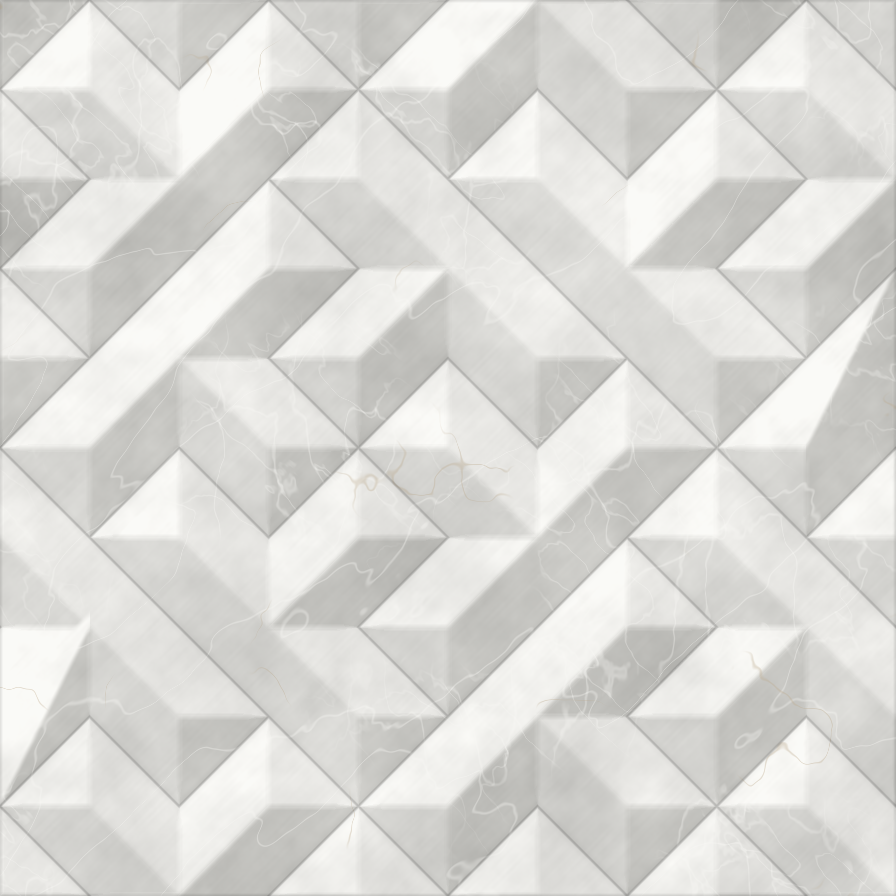
This pattern is drawn by a three.js fragment shader. Its source:

```glsl
// Pale marble relief of interlocking hipped bars laid at 45 degrees.
// Each square of a 10 x 10 grid is folded along one diagonal, as a ridge or as a seam;
// the folds repeat every 8 squares across, stepping 4 sideways for every 4 down.
varying vec2 vUv;

const float GRID = 10.0;          // squares across and down
const float BEVEL = 0.04;         // softness of ridges, in squares
const float AA = 0.011;           // softness of facet edges at the seams
const float SEAM_WIDTH = 0.004;
const float SEAM_DARKNESS = 0.15;
const float SKEW_SOFTNESS = 0.04;
const float CLOUDS = 0.15;        // broad change of tone in the stone
const float MOTTLE = 0.06;
// Eight folds per row, lowest bit at the left; 1 rises to the right, 0 falls.
const vec4 FOLD_ROWS = vec4(172.0, 135.0, 30.0, 83.0);
// Stone tones by the direction a facet leans.
const vec3 UP_LEFT = vec3(0.955, 0.953, 0.940);
const vec3 UP_RIGHT = vec3(0.898, 0.895, 0.882);
const vec3 DOWN_LEFT = vec3(0.830, 0.828, 0.814);
const vec3 DOWN_RIGHT = vec3(0.764, 0.762, 0.746);
const vec3 VEIN = vec3(0.975, 0.973, 0.960);
const vec3 RUST = vec3(0.74, 0.67, 0.56);

float hash(vec2 p) {
  vec3 q = fract(vec3(p.xyx) * 0.1031);
  q += dot(q, q.yzx + 33.33);
  return fract((q.x + q.y) * q.z);
}

float noise(vec2 p) {
  vec2 i = floor(p), f = fract(p);
  f = f * f * (3.0 - 2.0 * f);
  return mix(mix(hash(i), hash(i + vec2(1.0, 0.0)), f.x),
             mix(hash(i + vec2(0.0, 1.0)), hash(i + 1.0), f.x), f.y);
}

float fbm(vec2 p) {
  float sum = 0.0, amp = 0.5;
  for (int i = 0; i < 5; i++) {
    sum += amp * noise(p);
    p = mat2(1.6, 1.2, -1.2, 1.6) * p + 7.3;
    amp *= 0.5;
  }
  return sum;
}

// Thin lines along the middle level of a noise field, with a slight tremor.
float veins(vec2 p, float width) {
  float field = noise(p) + 0.25 * noise(p * 2.7 + 9.0) + 0.05 * noise(p * 9.0);
  return 1.0 - smoothstep(0.0, width, abs(field - 0.65));
}

// x: signed side of the fold, y: 1 if it rises to the right, z: 1 ridge or -1 seam.
vec3 foldAt(vec2 p) {
  vec2 cell = floor(p), f = p - cell;
  float band = floor((cell.y - 1.0) / 4.0);
  float row = cell.y - 1.0 - 4.0 * band;
  float column = mod(cell.x - 4.0 * band, 8.0);
  float code = row < 0.5 ? FOLD_ROWS.x : row < 1.5 ? FOLD_ROWS.y
             : row < 2.5 ? FOLD_ROWS.z : FOLD_ROWS.w;
  float rising = mod(floor((code + 0.5) / exp2(column)), 2.0);
  float odd = mod(cell.x + cell.y, 2.0);
  float side = rising > 0.5 ? 1.0 - f.x - f.y : f.x - f.y;
  return vec3(side, rising, abs(rising - odd) < 0.5 ? 1.0 : -1.0);
}

// Height of the relief: 0 on seams, 1 on ridges.
float heightAt(vec2 p) {
  vec3 fold = foldAt(p);
  return fold.z > 0.0 ? 1.0 - abs(fold.x) : abs(fold.x);
}

vec3 facetTone(vec2 p) {
  vec3 fold = foldAt(p);
  bool upward = fold.x * fold.z > 0.0;
  if (fold.y > 0.5) return upward ? UP_LEFT : DOWN_RIGHT;
  return upward ? UP_RIGHT : DOWN_LEFT;
}

// Facets averaged over a small patch that narrows toward the seams.
vec3 beveledTone(vec2 p, float height) {
  float radius = mix(AA, BEVEL, smoothstep(0.03, 0.3, height));
  vec3 sum = vec3(0.0);
  for (int j = -3; j <= 3; j++)
    for (int i = -3; i <= 3; i++)
      sum += facetTone(p + radius / 3.0 * vec2(float(i), float(j)));
  return sum / 49.0;
}

// One ridge end on each side border leans out of line.
vec3 skewRidgeEnds(vec3 tone, vec2 p) {
  bool left = p.x < 0.5 * GRID;
  vec2 q = left ? vec2(10.0, 12.0) - p : p;
  float beyond = smoothstep(-SKEW_SOFTNESS, SKEW_SOFTNESS, q.x - 9.0 - 0.5 * (5.0 - q.y));
  float inside = 1.0 - smoothstep(0.1, 0.2, q.x + q.y - 14.0);
  return mix(tone, left ? UP_LEFT : DOWN_RIGHT, beyond * inside * step(9.0, q.x));
}

// Clouds, brushed grain, white veins and rare rusty cracks.
vec3 marble(vec3 tone, vec2 p) {
  vec2 along = vec2(p.x + p.y, p.x - p.y);
  tone += CLOUDS * (fbm(p * 0.8 + 3.0) - 0.48) + MOTTLE * (fbm(p * 4.0) - 0.48);
  tone += 0.014 * (noise(along * vec2(22.0, 1.5)) - 0.5);
  float patches = smoothstep(0.4, 0.7, noise(p * 0.75 + 11.0));
  float white = veins(along * vec2(0.9, 0.4) + 20.0, 0.012) * 0.6
              + veins(p * vec2(2.2, 1.2) + 41.0, 0.03) * patches * 0.6
              + veins(along * vec2(1.1, 2.4) + 77.0, 0.035) * patches * 0.5;
  tone = mix(tone, VEIN, 0.55 * min(white, 1.0));
  float rust = veins(p * 1.1 + 63.0, 0.012) * smoothstep(0.7, 0.86, noise(p * 1.3 + 5.0));
  return min(mix(tone, RUST, 0.35 * rust), vec3(0.98, 0.98, 0.968));
}

void main() {
  vec2 p = vec2(vUv.x, 1.0 - vUv.y) * GRID;
  float height = heightAt(p);
  vec3 color = marble(skewRidgeEnds(beveledTone(p, height), p), p);
  // Grooved seams with a soft shadow, and a faint outer border.
  float groove = 1.0 - smoothstep(SEAM_WIDTH, SEAM_WIDTH + 0.03, height);
  float shadow = 1.0 - smoothstep(0.0, 0.12, height);
  vec2 border = min(p, GRID - p);
  float rim = 1.0 - smoothstep(0.0, 0.04, min(border.x, border.y));
  color *= 1.0 - SEAM_DARKNESS * groove - 0.03 * shadow - 0.10 * rim;
  gl_FragColor = vec4(color, 1.0);
}
```
